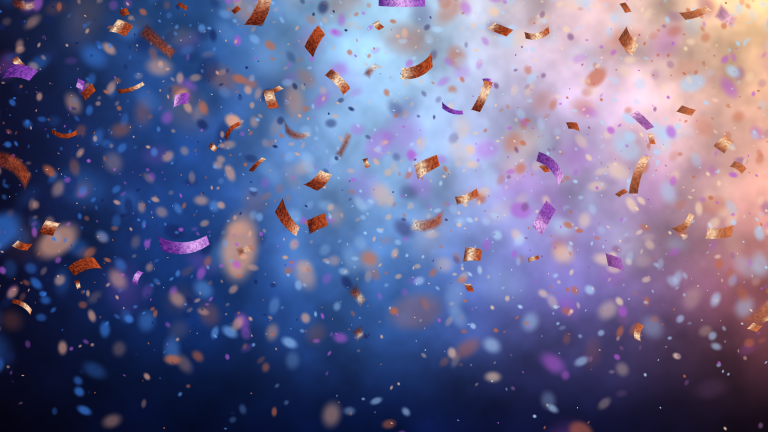
A Shadertoy shader for this background:

```glsl
// Festive confetti drifting before a soft blue-to-peach glow.
// A smooth colour grid forms the backdrop; jittered cells scatter blurred
// light blobs, tiny sparkles and bent, glittering foil strips over it.

#define STRIP_CELL 0.172
#define STRIP_LENGTH 0.060
#define STRIP_WIDTH 0.0165
#define STRIP_DENSITY 0.74
#define STRIP_BEND 8.0
#define GLITTER_SCALE 290.0
#define BOKEH_STRENGTH 0.72
#define SPARKLE_STRENGTH 0.85
#define HAZE_AMOUNT 0.75

vec3 hash3(vec2 p) {
    vec3 q = fract(p.xyx * vec3(0.1031, 0.1030, 0.0973));
    q += dot(q, q.yxz + 33.33);
    return fract((q.xxy + q.yzz) * q.zyx);
}

float valueNoise(vec2 p) {
    vec2 i = floor(p), f = fract(p);
    f = f * f * (3.0 - 2.0 * f);
    vec2 e = vec2(0.0, 1.0);
    return mix(mix(hash3(i).x, hash3(i + e.yx).x, f.x),
               mix(hash3(i + e.xy).x, hash3(i + e.yy).x, f.x), f.y);
}

float fbm(vec2 p) {
    float sum = 0.0, weight = 0.5;
    for (int i = 0; i < 4; i++) {
        sum += weight * valueNoise(p);
        p = p * 2.03 + 17.0;
        weight *= 0.5;
    }
    return sum;
}

// Five colours spread evenly over u = 0..1
vec3 ramp(float u, vec3 a, vec3 b, vec3 c, vec3 d, vec3 e) {
    vec4 t = clamp(u * 4.0 - vec4(0.0, 1.0, 2.0, 3.0), 0.0, 1.0);
    t = mix(t, t * t * (3.0 - 2.0 * t), 0.6);
    return a + (b - a) * t.x + (c - b) * t.y + (d - c) * t.z + (e - d) * t.w;
}

vec3 backdrop(vec2 uv) {
    vec3 top = ramp(uv.x, vec3(0.07, 0.09, 0.20), vec3(0.17, 0.34, 0.60),
        vec3(0.66, 0.83, 0.95), vec3(0.92, 0.78, 0.80), vec3(1.00, 0.82, 0.60));
    vec3 upper = ramp(uv.x, vec3(0.06, 0.07, 0.19), vec3(0.14, 0.29, 0.57),
        vec3(0.58, 0.74, 0.92), vec3(0.75, 0.68, 0.85), vec3(0.96, 0.72, 0.64));
    vec3 lower = ramp(uv.x, vec3(0.04, 0.05, 0.15), vec3(0.08, 0.20, 0.45),
        vec3(0.24, 0.42, 0.72), vec3(0.42, 0.39, 0.66), vec3(0.52, 0.29, 0.32));
    vec3 bottom = ramp(uv.x, vec3(0.02, 0.02, 0.08), vec3(0.02, 0.05, 0.17),
        vec3(0.03, 0.08, 0.25), vec3(0.06, 0.07, 0.20), vec3(0.07, 0.04, 0.08));
    vec3 t = smoothstep(vec3(-0.02, 0.26, 0.62), vec3(0.36, 0.68, 1.05), uv.yyy);
    return mix(mix(mix(bottom, lower, t.x), upper, t.y), top, t.z);
}

vec3 lightColour(float pick, float x) {
    vec3 cool = mix(vec3(0.20, 0.46, 0.85), vec3(0.72, 0.86, 1.0), smoothstep(0.1, 1.0, x));
    vec3 warm = mix(vec3(0.90, 0.66, 0.56), vec3(1.0, 0.87, 0.74), smoothstep(0.6, 1.4, x));
    if (pick < 0.30) return cool;
    if (pick < 0.60) return warm;
    if (pick < 0.76) return vec3(0.78, 0.41, 0.28);
    if (pick < 0.88) return vec3(0.72, 0.36, 0.84);
    return mix(vec3(0.08, 0.13, 0.34), vec3(0.55, 0.36, 0.56), smoothstep(0.7, 1.4, x));
}

// Scattered, slightly oval blobs of light; softness 1 gives a full blur
vec3 addLights(vec3 col, vec2 p, float cell, float radius, float softness,
               float density, float strength, float seed) {
    for (int k = 0; k < 9; k++) {
        vec2 id = floor(p / cell) + vec2(k % 3, k / 3) - 1.0;
        vec3 a = hash3(id + seed), b = hash3(id + seed + 71.0);
        vec2 centre = (id + a.xy) * cell;
        if (b.x > density * smoothstep(-0.08, 0.48, centre.y)) continue;
        float r = radius * mix(0.35, 1.0, a.z * a.z);
        float angle = b.z * 6.3;
        vec2 q = mat2(cos(angle), -sin(angle), sin(angle), cos(angle)) * (p - centre);
        float d = length(q * vec2(1.0 - 0.4 * fract(a.x * 9.0), 1.12));
        float disc = 1.0 - smoothstep(r * (1.0 - softness), r * (1.0 + softness), d);
        col = mix(col, lightColour(b.y, centre.x), disc * strength * mix(0.3, 1.0, b.z));
    }
    return col;
}

// Bent foil strips with fine grain, a bright fold and a few out of focus
vec3 addStrips(vec3 col, vec2 p, float cell, float size, float density, float seed) {
    for (int k = 0; k < 9; k++) {
        vec2 id = floor(p / cell) + vec2(k % 3, k / 3) - 1.0;
        vec3 a = hash3(id + seed), b = hash3(id + seed + 37.0), c = hash3(id + seed + 89.0);
        vec2 centre = (id + 0.1 + 0.8 * a.xy) * cell;
        if (b.x > density * smoothstep(0.14, 0.38, centre.y)) continue;
        float angle = (a.z - 0.5) * 2.7;
        vec2 q = mat2(cos(angle), -sin(angle), sin(angle), cos(angle)) * (p - centre);
        vec2 extent = size * vec2(STRIP_LENGTH * mix(0.28, 1.0, b.y * b.y), STRIP_WIDTH * mix(0.5, 1.0, b.z));
        q.y += (c.x - 0.5) * 2.0 * STRIP_BEND * q.x * q.x / size;
        q.x += (c.y - 0.5) * 1.1 * q.y;
        float along = q.x / extent.x;
        vec2 edge = abs(q) - extent * vec2(1.0, 1.0 - 0.25 * along * (c.z - 0.3));
        float blur = c.z > 0.80 ? 0.007 : 0.0018;
        float mask = 1.0 - smoothstep(-blur, blur, max(edge.x, edge.y));
        float grain = valueNoise(q * GLITTER_SCALE + a.xy * 50.0);
        float fold = exp(-3.0 * pow(along - (c.y * 2.4 - 1.2), 2.0)) * step(0.25, a.x);
        bool violet = fract(b.y * 7.0 + c.x) > 0.82;
        vec3 dark = violet ? vec3(0.28, 0.11, 0.45) : vec3(0.30, 0.09, 0.06);
        vec3 mid = violet ? vec3(0.64, 0.33, 0.80) : vec3(0.80, 0.33, 0.15);
        vec3 shine = violet ? vec3(0.92, 0.70, 0.97) : vec3(1.0, 0.88, 0.74);
        vec3 foil = mix(dark, mid, clamp(grain * 0.6 + 0.35 * along + 0.2, 0.0, 1.0));
        foil = mix(foil, shine, clamp(fold * (0.55 + 0.6 * grain), 0.0, 1.0));
        foil = mix(foil, vec3(1.0, 0.76, 0.55), 0.35 * smoothstep(1.1, 1.75, centre.x));
        col = mix(col, foil, mask * (blur > 0.005 ? 0.75 : 0.97));
    }
    return col;
}

void mainImage(out vec4 fragColor, in vec2 fragCoord) {
    vec2 uv = fragCoord / iResolution.xy;
    vec2 p = fragCoord / iResolution.y;
    vec3 col = backdrop(uv) * (1.0 + HAZE_AMOUNT * (fbm(p * 9.0) - 0.47));
    // Lights from far and blurred to near and crisp
    col = addLights(col, p, 0.120, 0.050, 0.80, 0.75, BOKEH_STRENGTH * 0.55, 11.0);
    col = addLights(col, p, 0.062, 0.024, 0.65, 0.80, BOKEH_STRENGTH * 0.80, 23.0);
    col = addLights(col, p, 0.250, 0.046, 0.40, 0.55, BOKEH_STRENGTH * 1.25, 47.0);
    col = addLights(col, p, 0.040, 0.013, 0.55, 0.60, SPARKLE_STRENGTH * 0.85, 59.0);
    col = addLights(col, p, 0.024, 0.0045, 0.70, 0.45, SPARKLE_STRENGTH, 83.0);
    // Small distant confetti, then the larger pieces
    col = addStrips(col, p, STRIP_CELL * 0.75, 0.55, STRIP_DENSITY * 0.55, 131.0);
    col = addStrips(col, p, STRIP_CELL, 1.0, STRIP_DENSITY, 173.0);
    fragColor = vec4(clamp(col, 0.0, 1.0), 1.0);
}
```
